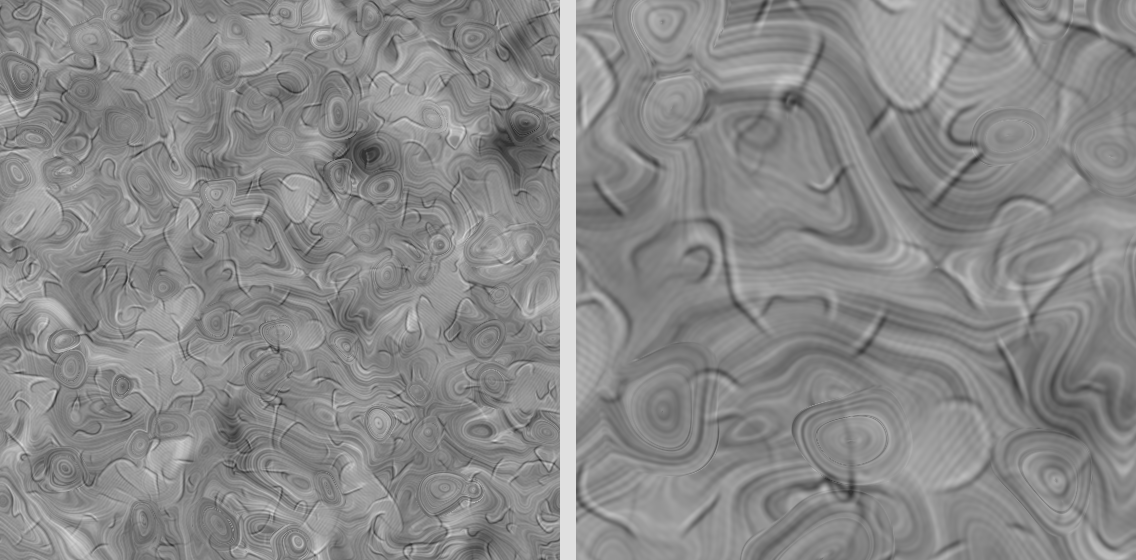
Left: the whole. Right: its middle third, enlarged.
Reproduce this texture map procedurally as a three.js fragment shader.

```glsl
// Grey swirling relief: flow-aligned lines, ringed eyes, hatched plains, creases and dark smudges.
#define BASE_TONE 0.535
#define FLOW_SCALE 5.0
#define EYE_CELLS 11.0
#define EYE_SHARE 0.45
#define LINE_DENSITY 250.0
#define LINE_CONTRAST 0.13
#define RIBBON_CONTRAST 0.15
#define HATCH_DENSITY 195.0
#define HATCH_CONTRAST 0.018
#define CREASE_WIDTH 0.0017
#define CREASE_DEPTH 0.17
#define SMUDGE_DEPTH 0.23

varying vec2 vUv;

vec2 hash2(vec2 p) {
  vec3 q = fract(p.xyx * vec3(0.1031, 0.1030, 0.0973));
  q += dot(q, q.yzx + 33.33);
  return fract((q.xx + q.yz) * q.zy);
}

float corner(vec2 cell, vec2 offset, float period, float seed) {
  return dot(hash2(mod(cell, period) + seed * 17.0) * 2.0 - 1.0, offset);
}

// Repeating gradient noise, roughly -1 to 1
float noise(vec2 p, float period, float seed) {
  vec2 i = floor(p), f = fract(p), e = vec2(1.0, 0.0);
  vec2 u = f * f * f * (f * (f * 6.0 - 15.0) + 10.0);
  float low = mix(corner(i, f, period, seed), corner(i + e, f - e, period, seed), u.x);
  float high = mix(corner(i + e.yx, f - e.yx, period, seed),
                   corner(i + 1.0, f - 1.0, period, seed), u.x);
  return 1.6 * mix(low, high, u.y);
}

float tiled(vec2 p, float scale, float seed) {
  return noise(p * scale, scale, seed);
}

vec2 warp(vec2 p, float scale, float amount, float seed) {
  return p + amount * vec2(tiled(p, scale, seed), tiled(p, scale, seed + 1.0));
}

// x: height whose contours guide the lines, y: eye coverage
vec2 flow(vec2 p) {
  vec2 w = warp(p, 4.0, 0.07, 1.0);
  float height = tiled(w, FLOW_SCALE, 3.0) + 0.4 * tiled(w, FLOW_SCALE * 2.0, 4.0)
               + 0.12 * tiled(w, FLOW_SCALE * 4.0, 5.0);
  vec2 q = warp(p, 15.0, 0.018, 6.0) * EYE_CELLS;
  float cover = 0.0;
  for (int y = -1; y <= 1; y++) {
    for (int x = -1; x <= 1; x++) {
      vec2 cell = floor(q) + vec2(float(x), float(y));
      vec2 id = mod(cell, EYE_CELLS);
      vec2 trait = hash2(id + 71.0);
      float radius = mix(0.25, 0.5, trait.y);
      float d = length(q - cell - 0.2 - 0.6 * hash2(id + 37.0));
      float eye = (1.0 - smoothstep(radius * 0.5, radius, d)) * step(trait.x, EYE_SHARE);
      height = mix(height, d * 1.6, eye);
      cover = max(cover, eye);
    }
  }
  return vec2(height, cover);
}

float plainField(vec2 p) {
  vec2 w = warp(p, 7.0, 0.035, 8.0);
  return tiled(w, 5.0, 10.0) + 0.45 * tiled(w, 11.0, 11.0);
}

float creaseField(vec2 p, float scale) {
  vec2 w = warp(warp(p, 9.0, 0.03, 12.0), 36.0, 0.005, 14.0);
  return tiled(w, scale, 16.0);
}

// Dark groove with a pale flank, from signed distance
float groove(float d) {
  float dark = exp(-d * d / (CREASE_WIDTH * CREASE_WIDTH));
  float side = (d - 2.4 * CREASE_WIDTH) / (1.3 * CREASE_WIDTH);
  return 0.6 * exp(-side * side) - dark;
}

// Streaks of even spacing along the contours, blended between octaves
float streaks(float height, float steep, float along, float density) {
  float octave = clamp(log2(density / steep), 0.0, 6.5);
  float k = exp2(floor(octave));
  return mix(noise(vec2(height * k, along), 512.0, 18.0),
             noise(vec2(height * k * 2.0, along), 512.0, 18.0), fract(octave));
}

void main() {
  vec2 p = vUv, dx = vec2(0.001, 0.0), dy = dx.yx;
  vec2 field = flow(p);
  float h = field.x, eye = field.y;
  vec2 slope = vec2(flow(p + dx).x - h, flow(p + dy).x - h) / dx.x;
  float steep = sqrt(dot(slope, slope) + 9.0);

  // Fine lines and broader ribbons that follow the flow
  float along = dot(p, vec2(8.0, 6.0));
  float lines = streaks(h, steep, along * 1.5, LINE_DENSITY);
  float ribbon = streaks(h + 9.0, steep, along, LINE_DENSITY * 0.3);
  float bands = noise(vec2(h * 5.0 + 40.0, along * 0.6), 512.0, 18.0);
  float force = smoothstep(-0.3, 0.6, tiled(p, 5.0, 19.0));

  // Calm pale plains with fine hatching
  float pf = plainField(p);
  float plain = smoothstep(0.16, 0.42, pf) * (1.0 - eye);
  float busy = mix(0.7 + 0.6 * smoothstep(-0.4, 0.4, tiled(p, 7.0, 20.0)), 0.25, plain);
  float turn = smoothstep(-0.1, 0.1, tiled(p, 6.0, 21.0));
  vec2 hp = warp(p, 14.0, 0.005, 22.0) * HATCH_DENSITY * 6.2832;
  float hatch = mix(sin(dot(hp, vec2(0.6, 0.8))), sin(dot(hp, vec2(0.8, -0.6))), turn);
  hatch *= 0.8 + tiled(p, 40.0, 23.0);

  // Broken creases along plain borders and on their own
  vec2 pg = vec2(plainField(p + dx) - pf, plainField(p + dy) - pf) / dx.x;
  float gate = tiled(p, 12.0, 24.0);
  float creases = groove((pf - 0.28) / (length(pg) + 2.0)) * smoothstep(-0.1, 0.3, gate);
  for (int i = 0; i < 2; i++) {
    float scale = 13.0 + 10.0 * float(i);
    float cf = creaseField(p, scale);
    vec2 cg = vec2(creaseField(p + dx, scale) - cf, creaseField(p + dy, scale) - cf) / dx.x;
    float open = tiled(p, scale, 25.0);
    creases += groove(cf / (length(cg) + 3.0)) * smoothstep(-0.05, 0.35, open);
  }

  // Soft smudges and highlights drawn out along the flow
  vec2 w = warp(p, 6.0, 0.05, 26.0) + slope * 0.0006;
  float smudge = smoothstep(0.2, 0.8, tiled(w, 9.0, 28.0) + 0.3 * bands) * (1.0 - plain);
  float shine = smoothstep(0.2, 0.8, tiled(w, 8.0, 29.0) + 0.3 * bands);

  float tone = BASE_TONE + 0.07 * tiled(p, 4.0, 30.0) + 0.06 * tiled(w, 9.0, 32.0);
  tone += 0.11 * bands * busy + RIBBON_CONTRAST * ribbon * force * busy;
  tone += LINE_CONTRAST * lines * busy + 0.07 * plain;
  tone += HATCH_CONTRAST * hatch * mix(0.3, 1.0, plain);
  tone += 0.02 * dot(slope / steep, vec2(-0.6, 0.8)) * busy;
  tone += CREASE_DEPTH * creases * (1.0 - 0.7 * eye) - 0.12 * eye * (1.0 - eye);
  tone += 0.12 * shine * (1.0 + ribbon) - SMUDGE_DEPTH * smudge * (1.0 - 0.7 * ribbon);
  tone += 0.015 * tiled(p, 180.0, 31.0);
  gl_FragColor = vec4(vec3(clamp(tone, 0.2, 0.84)), 1.0);
}
```
